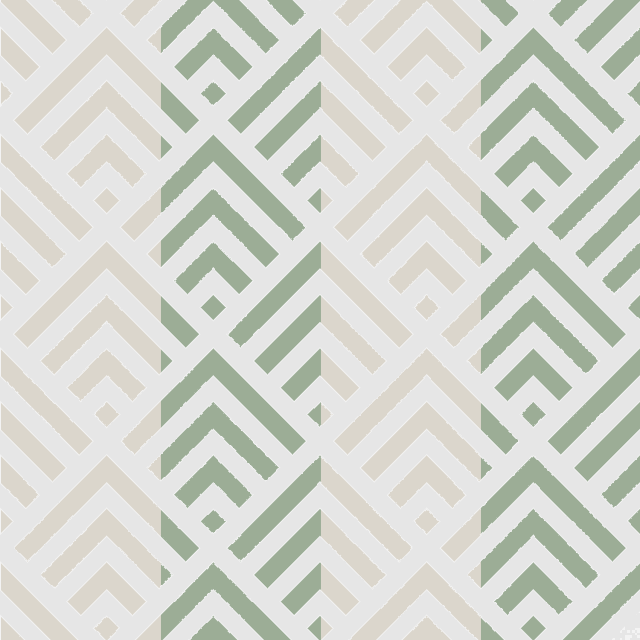
This pattern is drawn by a WebGL 2 fragment shader. Its source:

```glsl
#version 300 es
precision highp float;

uniform vec2 u_resolution;
out vec4 fragColor;

const vec3 GROUND = vec3(0.90);
const vec3 RIM = vec3(0.953);
const vec3 BEIGE = vec3(0.86, 0.84, 0.80);
const vec3 GREEN = vec3(0.61, 0.68, 0.59);

float hash(vec2 p) {
    return fract(sin(dot(p, vec2(127.1, 311.7))) * 43758.5453);
}

// Antialiased coverage of the region where d < 0
float coverage(float d, float pixel) {
    return clamp(0.5 - d / pixel, 0.0, 1.0);
}

// Signed distance to the nested chevrons; diagonal holds the cell axes
float chevrons(vec2 diagonal) {
    // Shift the cell so that its margin surrounds the outer chevron
    vec2 cell = fract(diagonal + 0.07) - 0.07;
    float inner = min(cell.x, cell.y);
    float outer = max(cell.x, cell.y);
    float stripe = (abs(fract(inner * 4.0 + 0.25) - 0.5) - 0.25) / 4.0;
    return max(stripe, outer - 0.867) / (3.0 * sqrt(2.0));
}

void main() {
    vec2 uv = gl_FragCoord.xy / u_resolution;
    float pixel = 1.0 / min(u_resolution.x, u_resolution.y);

    // Staggered diamond lattice, measured downwards from an apex
    vec2 grid = vec2(uv.x * 3.0 - 0.5, (1.0 - uv.y) * 2.992 - 0.129);
    vec2 diagonal = vec2(grid.y + grid.x, grid.y - grid.x);
    float d = chevrons(diagonal);

    // Ragged nicks along some of the edges
    float worn = step(0.55, hash(floor(diagonal * 4.0 + 0.25)));
    float nick = step(0.65, hash(floor(uv * 220.0)));
    d += 0.0012 * worn * nick;

    // Alternating vertical colour bands
    float bandEdge = abs(fract((uv.x - 0.0015) * 2.0) - 0.5);
    float bandSide = fract((uv.x - 0.0015) * 2.0) - 0.5;
    float toSwitch = min(bandEdge, 0.5 - bandEdge) * 0.5;
    float green = clamp(0.5 + sign(bandSide) * toSwitch / pixel, 0.0, 1.0);
    vec3 tint = mix(BEIGE, GREEN, green);

    // Fill with a thin pale rim, leaving the left border bare
    float fill = coverage(d, pixel) * step(0.0015, uv.x);
    vec3 color = mix(GROUND, RIM, coverage(d - 0.0015, pixel));
    color = mix(color, tint, fill);

    // Rubbed lower right corner with pale specks
    float corner = 1.0 - uv.x + uv.y;
    float speck = step(0.75, hash(floor(uv * 256.0) + 7.0));
    color = mix(color, mix(GROUND, RIM, speck), coverage(corner - 0.045, pixel));

    fragColor = vec4(color, 1.0);
}
```
